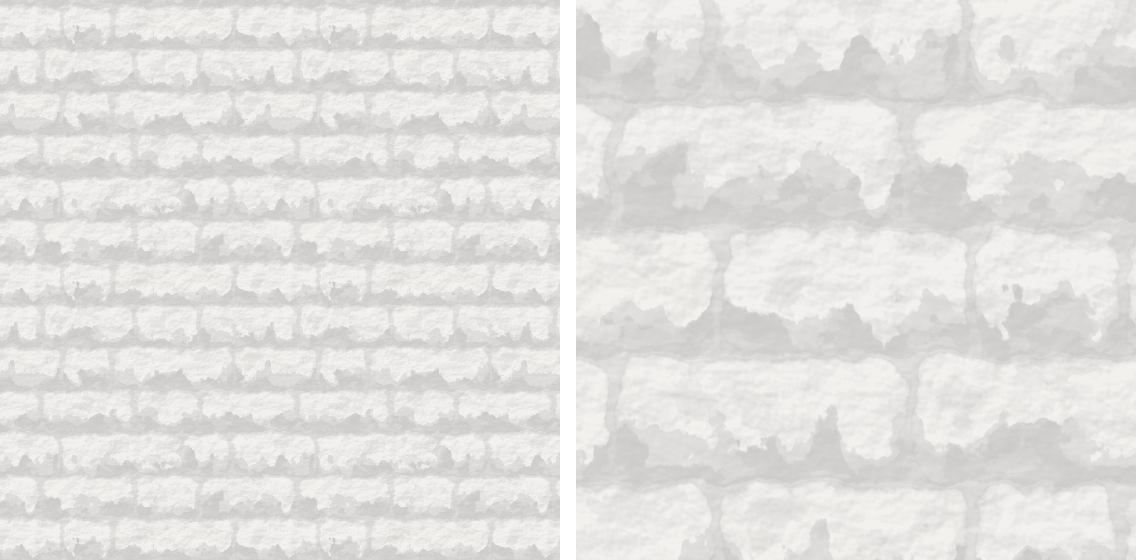
Left: the whole. Right: its middle third, enlarged.
A WebGL 2 fragment shader for this texture:

```glsl
#version 300 es
precision highp float;
// Whitewashed rough stone bricks, lit from above, in a repeating six-course tile.

#define TILE 0.4575       // side of the repeating tile, in canvas units
#define TOP_OFFSET 0.011  // start of the first course below the top edge
#define COURSES 6.0       // brick courses per tile
#define GAP 0.0075        // half width of a joint, in tile units
#define CORNER 0.030      // corner radius of a brick
#define WOBBLE 0.030      // unevenness of the outlines
#define SHADE_LINE 0.62   // where the shaded underside begins in a course
#define RAGGED 0.75       // roughness of the shade boundary
#define RELIEF 4.6        // contrast of the stone surface

uniform vec2 u_resolution;
out vec4 fragColor;

const vec3 LIGHT = vec3(0.937, 0.932, 0.924);
const vec3 MID = vec3(0.877, 0.872, 0.865);
const vec3 DARK = vec3(0.805, 0.800, 0.797);

float hash(vec2 p) {
  vec3 a = fract(vec3(p.xyx) * 0.1031);
  a += dot(a, a.yzx + 33.33);
  return fract((a.x + a.y) * a.z);
}

// Gradient at a lattice point, wrapped so the tile is seamless.
vec2 gradient(vec2 cell, vec2 cells) {
  float angle = 6.2832 * hash(mod(cell, cells) + cells * 1.7);
  return vec2(cos(angle), sin(angle));
}

float noise(vec2 p, vec2 cells) {
  p *= cells;
  vec2 i = floor(p), f = p - i;
  vec2 u = f * f * f * (f * (f * 6.0 - 15.0) + 10.0);
  vec2 e = vec2(1.0, 0.0);
  float a = dot(gradient(i, cells), f);
  float b = dot(gradient(i + e.xy, cells), f - e.xy);
  float c = dot(gradient(i + e.yx, cells), f - e.yx);
  float d = dot(gradient(i + e.xx, cells), f - e.xx);
  return mix(mix(a, b, u.x), mix(c, d, u.x), u.y);
}

float fbm(vec2 p, vec2 cells) {
  float sum = 0.0, amplitude = 0.55;
  for (int i = 0; i < 5; i++) {
    sum += amplitude * noise(p, cells);
    cells *= 2.0;
    amplitude *= 0.54;
  }
  return sum;
}

float roundedBox(vec2 p, vec2 halfSize, float radius) {
  vec2 d = abs(p) - halfSize + radius;
  return length(max(d, 0.0)) + min(max(d.x, d.y), 0.0) - radius;
}

// First joint of a course, then the two joints following it.
vec3 courseJoints(float course) {
  if (mod(course, 2.0) > 0.5) return vec3(0.160, 0.366, 0.619);
  return course > 3.5 ? vec3(0.233, 0.483, 0.670) : vec3(0.244, 0.191, 0.668);
}

void main() {
  vec2 uv = gl_FragCoord.xy / u_resolution;
  vec2 q = vec2(uv.x, 1.0 - uv.y - TOP_OFFSET) / TILE;
  float pixel = 1.0 / (u_resolution.y * TILE);

  // Uneven outlines
  vec2 wobble = vec2(fbm(q, vec2(17.0)), fbm(q + 0.37, vec2(13.0)));
  vec2 p = q + WOBBLE * wobble;

  // Course and brick within it
  float row = floor(p.y * COURSES);
  float course = mod(row, COURSES);
  float v = p.y * COURSES - row;
  vec3 joints = courseJoints(course);
  float x = fract(p.x - joints.x);
  float index = step(joints.y, x) + step(joints.z, x);
  vec2 span = index < 0.5 ? vec2(0.0, joints.y)
            : index < 1.5 ? joints.yz : vec2(joints.z, 1.0);
  vec2 id = vec2(course + 3.0, index + 7.0);
  float vary = hash(id), tint = hash(id + 19.0);

  // Brick shape
  vec2 halfSize = 0.5 * vec2(span.y - span.x, 1.0 / COURSES) - GAP * vec2(1.2, 0.8);
  vec2 local = vec2(x - 0.5 * (span.x + span.y), (v - 0.5) / COURSES);
  float d = roundedBox(local, halfSize, CORNER);
  float brick = smoothstep(0.0015 + pixel, -0.0015 - pixel, d);

  // Chiselled surface under light from above
  vec2 grain = vec2(13.0, 17.0);
  float relief = fbm(q + vec2(0.003, 0.005), grain) - fbm(q, grain);
  float chips = smoothstep(0.07, 0.14, fbm(q + 0.61, vec2(11.0, 14.0)));
  float ledges = smoothstep(0.06, 0.11, fbm(q + 0.84, vec2(12.0, 19.0)));

  // Ragged boundary: lit face, then a half-lit slope, then the underside
  float line = SHADE_LINE + 0.16 * (vary - 0.5) - 0.12 * smoothstep(-0.03, 0.0, d);
  float edge = v - line + RAGGED * fbm(q + 0.23, vec2(13.0, 11.0));
  float slope = 0.10 + 0.5 * noise(q + 0.47, vec2(15.0, 9.0));
  float lit = smoothstep(0.02 + pixel, -0.02 - pixel, edge);
  float shaded = smoothstep(-0.02, 0.05, edge - max(slope, 0.0));

  // Stone colours
  float tone = 0.98 + RELIEF * relief - 0.50 * chips;
  tone -= 0.30 * smoothstep(-0.010, 0.0, d) + 0.12 * tint;
  vec3 face = mix(MID, LIGHT, clamp(tone, -0.4, 1.2));
  face += vec3(0.004, 0.0, -0.004) * (tint - 0.3);
  float bounce = 0.12 + 0.40 * ledges + 1.8 * relief;
  bounce += 0.2 * smoothstep(0.8, 1.0, v);
  bounce = mix(0.85 + 2.0 * relief, bounce, shaded);
  vec3 underside = mix(DARK, MID, clamp(bounce, -0.1, 1.2));
  vec3 stone = mix(underside, face, lit);

  // Mortar, rough and half shaded, darkest close under the bricks
  float mortarShade = 0.15 + 0.40 * smoothstep(0.35, 0.85, v) - 3.0 * relief;
  mortarShade += 0.30 * smoothstep(0.006, 0.0, d);
  vec3 mortar = mix(MID, DARK, clamp(mortarShade, -0.5, 1.0));

  fragColor = vec4(mix(mortar, stone, brick), 1.0);
}
```
